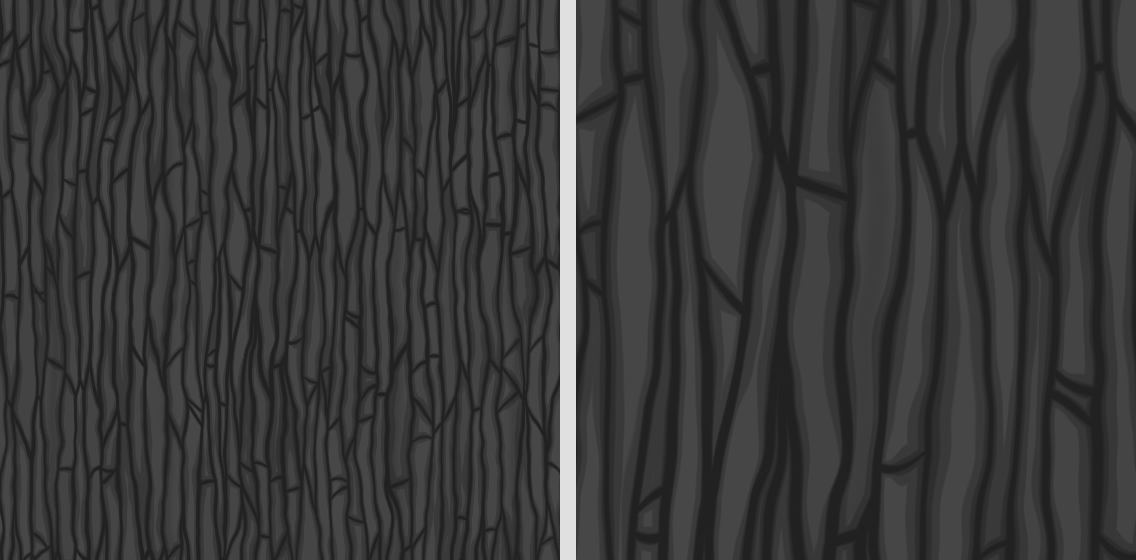
Left: the whole. Right: its middle third, enlarged.
Give the GLSL for this texture, as a Shadertoy shader.

```glsl
const vec3 CRACK_COLOR = vec3(0.125);
const vec3 SHADE_COLOR = vec3(0.180);
const vec3 BARK_COLOR = vec3(0.222);
const vec3 LIGHT_COLOR = vec3(0.272);
const vec2 PLATE_DENSITY = vec2(37.0, 3.4); // plates per canvas height

struct Plate {
    vec2 id;
    vec2 offset; // from the plate centre, in canvas units
    float edge;  // distance to the nearest border, in canvas units
};

float hash(vec2 p) {
    return fract(sin(dot(p, vec2(127.1, 311.7))) * 43758.5453);
}

vec2 hash2(vec2 p) {
    return vec2(hash(p), hash(p + 57.3));
}

float noise(vec2 p) {
    vec2 i = floor(p);
    vec2 f = fract(p);
    f = f * f * (3.0 - 2.0 * f);
    float bottom = mix(hash(i), hash(i + vec2(1, 0)), f.x);
    float top = mix(hash(i + vec2(0, 1)), hash(i + vec2(1, 1)), f.x);
    return mix(bottom, top, f.y);
}

// Sideways bends that make the grain wander
float grainBend(vec2 p) {
    float broad = noise(p * vec2(9.0, 6.0)) - 0.5;
    float medium = noise(p * vec2(26.0, 15.0) + 11.0) - 0.5;
    float fine = noise(p * vec2(45.0, 38.0) + 31.0) - 0.5;
    return 0.020 * broad + 0.011 * medium + 0.004 * fine;
}

vec2 plateCentre(vec2 cell) {
    return cell + 0.5 + (hash2(cell) - 0.5) * vec2(0.65, 0.95);
}

// Tall Voronoi cells with border distances in canvas units
Plate findPlate(vec2 p, vec2 density) {
    vec2 q = p * density;
    vec2 base = floor(q);
    vec2 nearest = vec2(0.0);
    vec2 id = base;
    float best = 1e3;
    for (int y = -1; y <= 1; y++)
    for (int x = -1; x <= 1; x++) {
        vec2 cell = base + vec2(x, y);
        vec2 r = plateCentre(cell) - q;
        if (dot(r, r) < best) {
            best = dot(r, r);
            nearest = r;
            id = cell;
        }
    }
    float edge = 1e3;
    for (int y = -2; y <= 2; y++)
    for (int x = -2; x <= 2; x++) {
        vec2 r = plateCentre(id + vec2(x, y)) - q;
        vec2 gap = r - nearest;
        if (dot(gap, gap) > 1e-4) {
            vec2 n = normalize(gap);
            edge = min(edge, dot(0.5 * (nearest + r), n) / length(n * density));
        }
    }
    return Plate(id, -nearest / density, edge);
}

// Distance to a short bowed split across one plate
float crossCrack(vec2 offset, vec2 id, float chance) {
    if (hash(id + 7.7) > chance) return 1.0;
    float slope = (hash(id + 3.1) - 0.5) * 2.4;
    float bow = (hash(id + 5.9) - 0.5) * 70.0;
    float height = (hash(id + 9.4) - 0.5) * 0.2;
    float line = offset.y - height - slope * offset.x - bow * offset.x * offset.x;
    return abs(line) / sqrt(1.0 + slope * slope) + 0.0004;
}

// Soft dark seams that recur across the trunk
float seam(float x, float period) {
    float d = (fract(x / period + 0.05) - 0.5) * period;
    return exp(-d * d / 0.00008);
}

void mainImage(out vec4 fragColor, in vec2 fragCoord) {
    vec2 uv = fragCoord / iResolution.y;
    float pixel = 1.0 / iResolution.y;
    vec2 p = uv + vec2(grainBend(uv), 0.0);

    // Plates and the cracks between them
    Plate plate = findPlate(p, PLATE_DENSITY);
    float edge = min(plate.edge, crossCrack(plate.offset, plate.id, 0.42));
    edge = min(edge, crossCrack(plate.offset, plate.id + 101.0, 0.24));

    // Ragged outlines of the flat tone patches
    float ragged = noise(p * vec2(75.0, 13.0)) - 0.5;
    float chips = noise(p * vec2(120.0, 34.0) + 17.0) - 0.5;
    float shadeWidth = 0.0041 + 0.0030 * ragged + 0.0012 * chips;
    float lightStart = 0.0082 + 0.0085 * ragged + 0.0030 * chips;
    float crackWidth = mix(0.0012, 0.0031, noise(p * vec2(20.0, 5.0) + 43.0));
    float soft = max(0.0008, 0.6 * pixel);

    // Layered tones from raised bark down to the cracks
    float raised = smoothstep(lightStart - soft, lightStart + soft, edge);
    raised *= smoothstep(shadeWidth, shadeWidth + 0.002, edge);
    float shade = 1.0 - smoothstep(shadeWidth - soft, shadeWidth + soft, edge);
    float crack = 1.0 - smoothstep(crackWidth - soft, crackWidth + 1.6 * soft, edge);
    vec3 color = mix(BARK_COLOR, LIGHT_COLOR, raised);
    color = mix(color, SHADE_COLOR, shade);
    color *= 0.97 + 0.06 * hash(plate.id + 21.0);
    color *= 1.0 - 0.13 * seam(p.x, 0.206);
    color = mix(color, CRACK_COLOR, 0.9 * crack);
    fragColor = vec4(color, 1.0);
}
```
